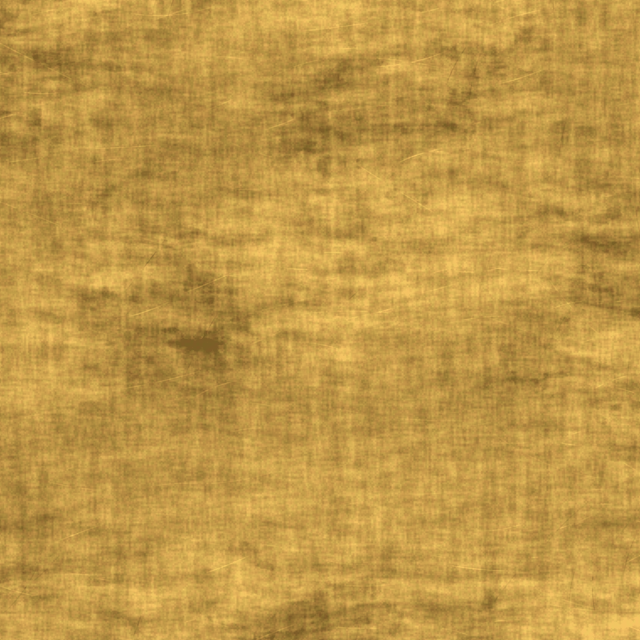
Write a WebGL 1 fragment shader that draws this texture.

```glsl
precision highp float;
// Worn gold leaf: cloudy tarnish, brushed streaks, woven grain and hairline scratches.

uniform vec2 u_resolution;

#define CLOUD_AMOUNT 4.0
#define STREAK_AMOUNT 4.0
#define BRUSH_AMOUNT 2.2
#define WEAVE_AMOUNT 1.2
#define GRAIN_AMOUNT 1.1
#define CRUST_AMOUNT 1.1
#define SCRATCH_AMOUNT 1.5
#define SCRATCH_WIDTH 0.0008
#define DARK_GOLD vec3(0.585, 0.452, 0.200)
#define MID_GOLD vec3(0.750, 0.590, 0.277)
#define LIGHT_GOLD vec3(0.885, 0.712, 0.350)

float hash(vec2 p) {
  vec3 q = fract(vec3(p.xyx) * 0.1031);
  q += dot(q, q.yzx + 33.33);
  return fract((q.x + q.y) * q.z);
}

float noise(vec2 p) {
  vec2 cell = floor(p);
  vec2 f = fract(p);
  f = f * f * (3.0 - 2.0 * f);
  float low = mix(hash(cell), hash(cell + vec2(1.0, 0.0)), f.x);
  float high = mix(hash(cell + vec2(0.0, 1.0)), hash(cell + 1.0), f.x);
  return mix(low, high, f.y);
}

// Layered noise centred on zero
float fbm(vec2 p) {
  float sum = 0.0;
  float weight = 0.533;
  for (int i = 0; i < 4; i++) {
    sum += weight * (noise(p) - 0.5);
    p = mat2(2.0, 0.06, -0.06, 2.0) * p + 17.3;
    weight *= 0.5;
  }
  return sum;
}

// One slightly bent hairline per grid cell, scattered around a main angle
float scratches(vec2 p, float cells, float angle, float spread) {
  vec2 q = p * cells;
  vec2 home = floor(q);
  float width = cells * (SCRATCH_WIDTH + 0.8 / u_resolution.y);
  float sum = 0.0;
  for (int y = -1; y <= 1; y++) {
    for (int x = -1; x <= 1; x++) {
      vec2 id = home + vec2(float(x), float(y));
      vec2 seed = id + cells * 7.0;
      vec2 d = q - id - vec2(hash(seed + 3.1), hash(seed + 8.7));
      float turn = angle + spread * (hash(seed + 21.4) - 0.5) * 2.0;
      float c = cos(turn);
      float s = sin(turn);
      d = vec2(c * d.x + s * d.y, c * d.y - s * d.x);
      d.y += (hash(seed + 40.2) - 0.5) * 0.5 * d.x * d.x;
      float reach = mix(0.3, 0.9, hash(seed + 55.6));
      float line = 1.0 - smoothstep(0.0, width, abs(d.y));
      float taper = 1.0 - smoothstep(0.4 * reach, reach, abs(d.x));
      float strength = hash(seed + 71.9);
      sum += line * taper * strength * strength;
    }
  }
  return sum;
}

void main() {
  vec2 p = gl_FragCoord.xy / u_resolution.y;
  vec2 bent = p + vec2(0.03, 0.06) * vec2(fbm(p * 6.0 + 4.0), fbm(p * 5.0 + 9.0));

  // Large tarnish clouds, and where the surface is most worn
  float cloud = fbm(bent * vec2(4.0, 5.0) + 31.0);
  float wear = smoothstep(-0.15, 0.15, fbm(p * vec2(3.0, 3.6) + 63.0));
  float tone = CLOUD_AMOUNT * cloud * mix(0.7, 1.25, wear);

  // Horizontal streaks and fainter vertical brushing
  float streak = fbm(bent * vec2(13.0, 52.0) + 11.0);
  float brush = fbm(p * vec2(75.0, 9.0) + 47.0);
  tone += STREAK_AMOUNT * streak * mix(0.55, 1.2, wear);
  tone += BRUSH_AMOUNT * brush;

  // Fine cloth weave and grain
  float weft = noise(p * vec2(55.0, 256.0) + 5.0);
  float warp = noise(p * vec2(256.0, 55.0) + 29.0);
  tone += WEAVE_AMOUNT * (weft + warp - 1.0);
  tone += GRAIN_AMOUNT * (noise(p * 380.0) - 0.5);

  // Ragged dark crust inside the tarnished areas
  float crust = fbm(bent * vec2(34.0, 48.0) + 83.0) - 0.6 * cloud;
  tone -= CRUST_AMOUNT * wear * smoothstep(0.10, 0.24, crust);

  // Pale sweeping scratches and short steep dark ones, broken by noise
  float broken = smoothstep(0.2, 0.65, noise(p * vec2(60.0, 80.0) + 2.0));
  float pale = scratches(p, 8.0, 0.0, 0.45) + scratches(p, 14.0, 0.05, 0.35)
             + 0.7 * scratches(p, 6.0, -0.5, 0.5);
  float dark = scratches(p, 10.0, 1.25, 0.5);
  tone += SCRATCH_AMOUNT * broken * (pale * mix(0.6, 1.1, wear) - dark * wear);

  // Gold ramp with a slight warm and cool speckle
  vec3 color = tone < 0.0 ? mix(MID_GOLD, DARK_GOLD, min(-tone * 0.48, 1.6))
                          : mix(MID_GOLD, LIGHT_GOLD, min(tone * 0.56, 1.5));
  color += vec3(0.03, -0.02, 0.01) * (noise(p * 210.0 + 91.0) - 0.5);
  gl_FragColor = vec4(color, 1.0);
}
```
